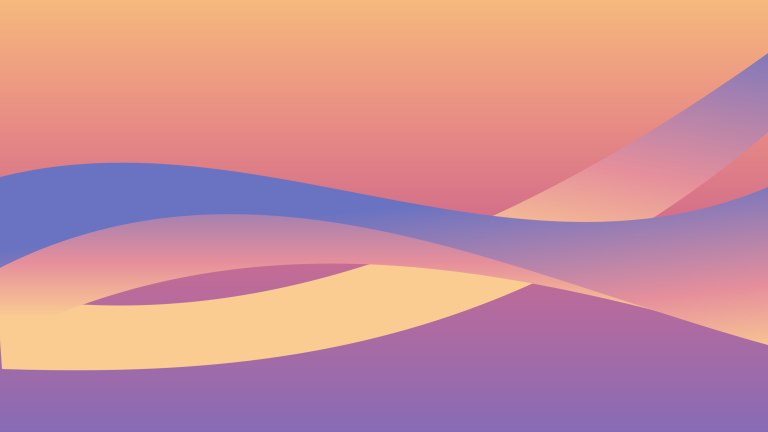
Reproduce this background procedurally as a Shadertoy shader.

```glsl
// Cubic through four heights at x = 0, 1/3, 2/3 and 1
float curve(float x, float a, float b, float c, float d) {
    float s = 3.0 * x;
    float second = a - 2.0 * b + c;
    float third = d - 3.0 * c + 3.0 * b - a;
    return a + s * (b - a + (s - 1.0) * (second / 2.0 + (s - 2.0) * third / 6.0));
}

// Smooth coverage of the side where the distance is positive
float cover(float distance) {
    float pixel = 1.0 / iResolution.y;
    return smoothstep(-0.7 * pixel, 0.7 * pixel, distance);
}

float band(float y, float top, float bottom) {
    return cover(top - y) * cover(y - bottom);
}

// Blue at 0, pink at 1, cream from 1.58
vec3 silk(float t) {
    vec3 blue = vec3(0.41, 0.45, 0.76);
    vec3 pink = vec3(0.90, 0.56, 0.61);
    vec3 cream = vec3(0.98, 0.80, 0.57);
    vec3 color = mix(blue, pink, clamp(t, 0.0, 1.0));
    return mix(color, cream, clamp((t - 1.0) / 0.58, 0.0, 1.0));
}

vec3 sunset(float y) {
    vec3 color = mix(vec3(0.53, 0.42, 0.71), vec3(0.74, 0.42, 0.60), clamp(y / 0.34, 0.0, 1.0));
    color = mix(color, vec3(0.83, 0.44, 0.54), clamp((y - 0.34) / 0.16, 0.0, 1.0));
    color = mix(color, vec3(0.905, 0.54, 0.52), clamp((y - 0.5) / 0.2, 0.0, 1.0));
    return mix(color, vec3(0.965, 0.725, 0.49), clamp((y - 0.7) / 0.3, 0.0, 1.0));
}

void mainImage(out vec4 fragColor, in vec2 fragCoord) {
    vec2 uv = fragCoord / iResolution.xy;
    float x = uv.x;
    float y = uv.y;

    // Outlines, as heights above the bottom edge
    float waveTop = curve(x, 0.590, 0.5956, 0.4954, 0.567);
    float waveBottom = curve(x, 0.380, 0.503, 0.3866, 0.2014);
    float veilBottom = curve(x, 0.213, 0.382, 0.352, 0.2106);
    float ribbonTop = curve(x, 0.317, 0.322, 0.521, 0.877);
    float ribbonBottom = curve(x, 0.146, 0.167, 0.323, 0.694);

    vec3 color = sunset(y);

    // Rising ribbon with a slanted left end
    float leftEnd = 0.0026 * (0.213 - y) / 0.067;
    float ribbon = band(y, ribbonTop, ribbonBottom) * cover((x - leftEnd) * 1.78);
    color = mix(color, silk(3.09 - 2.42 * y - 0.77 * x), ribbon);

    // Pink veil, tucked under the front wave
    float veil = band(y, 0.5 * (waveTop + waveBottom), veilBottom);
    color = mix(color, silk(2.77 - 4.5 * y), veil);

    // Blue front wave
    float wave = band(y, waveTop, waveBottom);
    color = mix(color, silk(1.53 - 3.6 * y + 0.69 * x), wave);

    fragColor = vec4(color, 1.0);
}
```
